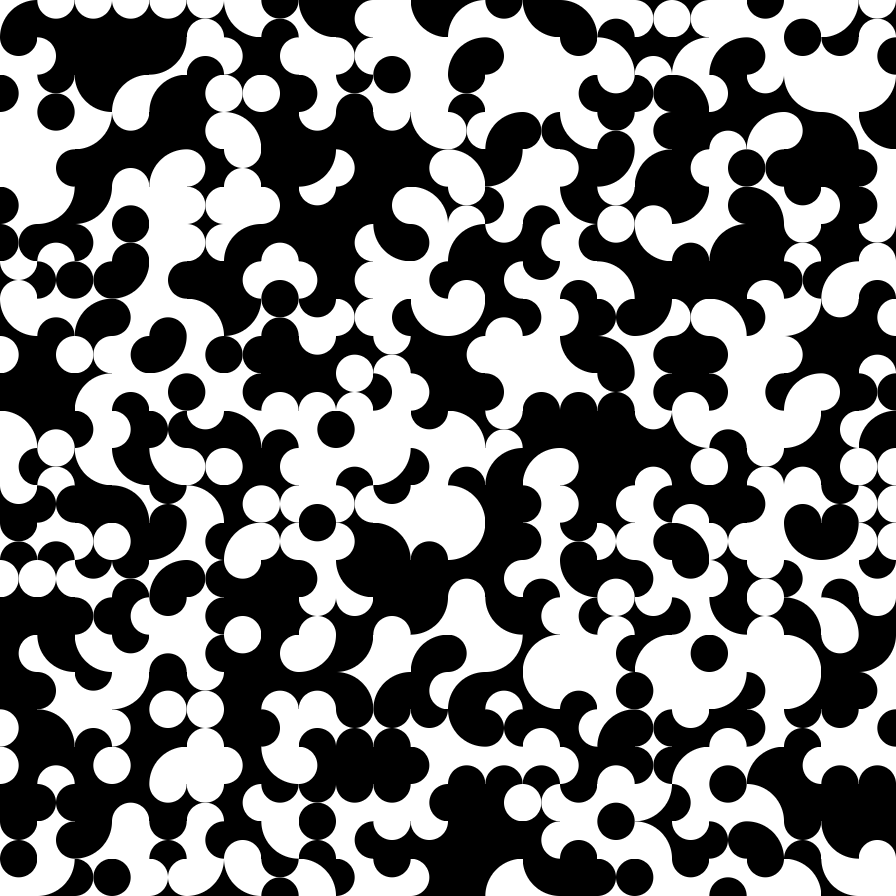
Reproduce this pattern procedurally as a Shadertoy shader.

```glsl
// Two-colour Truchet tiling: random edge colours joined by half and quarter discs.

float hash(vec2 p, float salt) {
    vec3 q = fract((p.xyx + salt * vec3(37.7, 61.3, 37.7) + 11.5) * vec3(0.1031, 0.1030, 0.0973));
    q += dot(q, q.yzx + 33.33);
    return fract((q.x + q.y) * q.z);
}

// Each edge of the grid is wholly black (0) or white (1).
float verticalEdge(vec2 cell)   { return step(0.51, hash(cell, 1.0)); }
float horizontalEdge(vec2 cell) { return step(0.51, hash(cell, 2.0)); }

void mainImage(out vec4 fragColor, in vec2 fragCoord) {
    float cellSize = iResolution.y / 24.0;
    vec2 grid = fragCoord / cellSize;
    vec2 cell = floor(grid);
    vec2 p = grid - cell;

    float left   = verticalEdge(cell);
    float right  = verticalEdge(cell + vec2(1, 0));
    float bottom = horizontalEdge(cell);
    float top    = horizontalEdge(cell + vec2(0, 1));

    // The rarer edge colour forms the discs; a coin decides ties.
    float whites = left + right + bottom + top;
    float coin = step(0.5, hash(cell, 3.0));
    float ink = whites < 1.5 ? 1.0 : whites > 2.5 ? 0.0 : coin;

    float dist = 10.0;
    if (left != right && bottom != top) {
        // Two adjacent edges: quarter disc around their shared corner.
        vec2 corner = vec2(right == ink, top == ink);
        dist = length(p - corner) - 1.0;
    } else {
        // Single or opposite edges: half disc on each one.
        if (left   == ink) dist = min(dist, length(p - vec2(0.0, 0.5)) - 0.5);
        if (right  == ink) dist = min(dist, length(p - vec2(1.0, 0.5)) - 0.5);
        if (bottom == ink) dist = min(dist, length(p - vec2(0.5, 0.0)) - 0.5);
        if (top    == ink) dist = min(dist, length(p - vec2(0.5, 1.0)) - 0.5);
    }

    // One-pixel smooth edge between ink and ground.
    float cover = clamp(0.5 - dist * cellSize, 0.0, 1.0);
    fragColor = vec4(vec3(mix(1.0 - ink, ink, cover)), 1.0);
}
```
